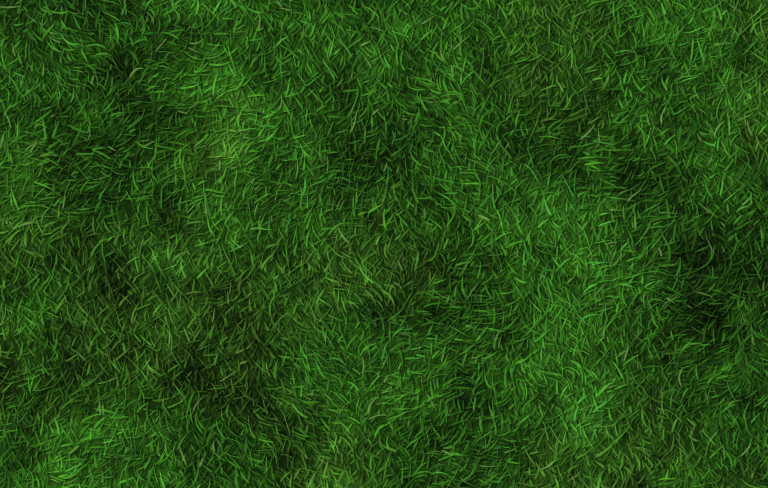
Reproduce this texture procedurally as a WebGL 2 fragment shader.

```glsl
#version 300 es
precision highp float;
// Dense lawn seen from above: stacked layers of short, tapered, bent blades.
// Each layer is a jittered grid; blades lean with a slow direction field, shade
// the layers beneath, and take their tint from patches, tufts and dry growth.

uniform vec2 u_resolution;
out vec4 fragColor;

const int   LAYERS      = 10;
const float CELL_SMALL  = 0.017;   // grid size of the lowest layer, canvas heights
const float CELL_LARGE  = 0.033;   // grid size of the top layer
const float BLADE_WIDTH = 0.0019;  // half width at the thickest point
const float SOFTNESS    = 0.0017;  // edge blur
const float LEAN_SPREAD = 2.2;     // random deviation from the local direction
const float PATCH_SCALE = 4.2;
const float PATCH_TONE  = 0.70;
const float TUFT_SCALE  = 17.0;
const float TUFT_TONE   = 0.55;
const float TONE_SPREAD = 0.62;    // random lightness between blades
const float SHADOW      = 0.18;
const float MOTTLE      = 0.34;    // fine uneven light
const float DRY_AMOUNT  = 0.75;
const float STRAW_SHARE = 0.04;
const float EXPOSURE    = 1.19;

const vec3 DEEP   = vec3(0.040, 0.078, 0.025);
const vec3 GREEN  = vec3(0.140, 0.285, 0.067);
const vec3 BRIGHT = vec3(0.240, 0.495, 0.130);
const vec3 DRY    = vec3(1.45, 0.92, 1.35);   // tint of withered growth
const vec3 COOL   = vec3(0.84, 1.00, 1.45);   // tint of bluish blades
const vec3 STRAW  = vec3(0.37, 0.47, 0.25);

vec3 hash3(ivec2 cell, int seed) {
    uvec3 v = uvec3(cell.x + 4096, cell.y + 4096, seed) * 1664525u + 1013904223u;
    v.x += v.y * v.z; v.y += v.z * v.x; v.z += v.x * v.y;
    v ^= v >> 16u;
    v.x += v.y * v.z; v.y += v.z * v.x; v.z += v.x * v.y;
    return vec3(v >> 8u) / 16777216.0;
}

float noise(vec2 p, int seed) {
    ivec2 i = ivec2(floor(p));
    vec2 f = fract(p);
    f = f * f * (3.0 - 2.0 * f);
    float low  = mix(hash3(i, seed).x, hash3(i + ivec2(1, 0), seed).x, f.x);
    float high = mix(hash3(i + ivec2(0, 1), seed).x, hash3(i + ivec2(1, 1), seed).x, f.x);
    return mix(low, high, f.y);
}

float fbm(vec2 p, int seed) {
    float sum = 0.0, weight = 0.53;
    for (int i = 0; i < 4; i++) {
        sum += weight * noise(p, seed + i);
        p = mat2(1.6, 1.2, -1.2, 1.6) * p + 7.3;
        weight *= 0.55;
    }
    return sum * 0.94;
}

vec3 grassRamp(float tone) {
    tone = clamp(tone, 0.0, 1.2);
    return tone < 0.5 ? mix(DEEP, GREEN, tone * 2.0) : mix(GREEN, BRIGHT, tone * 2.0 - 1.0);
}

// Lays one layer of blades over the colour below.
vec3 layBlades(vec3 below, vec2 p, int layer, float lean, float patchTone, float dryness) {
    float depth = float(layer) / float(LAYERS - 1);
    float size = mix(CELL_SMALL, CELL_LARGE, depth);
    float soft = max(SOFTNESS, 0.7 / u_resolution.y);
    float turn = float(layer) * 1.9;
    mat2 gridTurn = mat2(cos(turn), sin(turn), -sin(turn), cos(turn));
    vec2 q = gridTurn * p / size + float(layer) * 5.37;
    ivec2 home = ivec2(floor(q));

    for (int y = -1; y <= 1; y++)
    for (int x = -1; x <= 1; x++) {
        ivec2 cell = home + ivec2(x, y);
        vec3 place = hash3(cell, layer * 2 + 20);
        vec3 look = hash3(cell, layer * 2 + 21);

        // Blade frame: x runs along the blade, y across it
        vec2 d = transpose(gridTurn) * (q - vec2(cell) - 0.15 - 0.7 * place.xy) * size;
        float angle = lean + (place.z - 0.5) * LEAN_SPREAD;
        vec2 axis = vec2(cos(angle), sin(angle));
        vec2 b = vec2(dot(d, axis), dot(d, vec2(-axis.y, axis.x)));
        float halfLength = size * mix(0.25, 0.88, look.x);
        float along = b.x / halfLength;
        b.y += (look.z - 0.5) * 0.2 * halfLength * (along * along - 0.3);

        float taper = sqrt(max(1.0 - along * along, 0.0)) * (0.8 - 0.35 * along);
        float width = BLADE_WIDTH * mix(0.5, 1.5, look.z) * taper;
        float tips = 1.0 - smoothstep(0.7, 1.0, abs(along));
        float cover = tips * (1.0 - smoothstep(width - soft, width + soft, abs(b.y)));
        float shade = tips * (1.0 - smoothstep(0.0, 3.0 * BLADE_WIDTH, abs(b.y + BLADE_WIDTH)));

        // Random light, higher layers brighter, one flank and the tip lit
        float tone = 0.42 + 0.38 * depth + TONE_SPREAD * (look.y - 0.5) + patchTone;
        tone += 0.08 * clamp(b.y / BLADE_WIDTH, -1.0, 1.0) + 0.07 * along;
        vec3 blade = grassRamp(tone);
        float kind = fract(look.x * 17.0 + look.y * 5.0);
        blade *= mix(vec3(1.0), DRY, dryness * kind);
        blade *= mix(vec3(1.0), COOL, step(0.82, kind) * (1.0 - dryness) * 0.6);
        blade = mix(blade, STRAW, step(kind, STRAW_SHARE) * depth * 0.8);

        below *= 1.0 - SHADOW * shade;
        below = mix(below, blade, cover * 0.92);
    }
    return below;
}

void main() {
    vec2 p = gl_FragCoord.xy / u_resolution.y;

    // Slow fields: light and dark patches, tufts, dry spots, lean of the grass
    float patchTone = (fbm(p * PATCH_SCALE, 1) - 0.5) * PATCH_TONE
                    + (fbm(p * TUFT_SCALE, 40) - 0.5) * TUFT_TONE;
    float dryness = DRY_AMOUNT * smoothstep(0.45, 0.72, fbm(p * 4.3 + 3.1, 6));
    float lean = 1.4 + 4.0 * (fbm(p * 4.0 + 9.4, 11) - 0.5);

    // Mottled undergrowth, then blades from the bottom up
    vec3 color = grassRamp(0.1 + 0.5 * fbm(p * 70.0, 14) + patchTone);
    for (int layer = 0; layer < LAYERS; layer++)
        color = layBlades(color, p, layer, lean, patchTone, dryness);

    color *= 1.0 + MOTTLE * (fbm(p * 85.0, 50) - 0.5);
    fragColor = vec4(color * EXPOSURE, 1.0);
}
```
